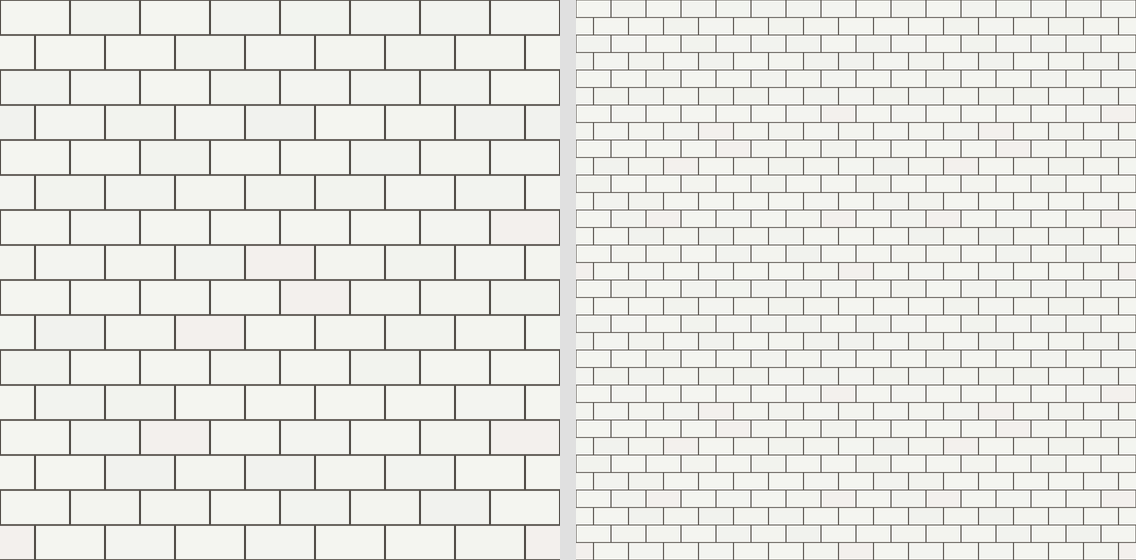
Left, the tile; right, the same tile 2 across and 2 down.
Give the GLSL for this pattern, as a three.js fragment shader.

```glsl
// White running-bond tiles with thin dark grout, 8 across and 16 down.
varying vec2 vUv;

float hash(vec2 p) {
  return fract(sin(dot(p, vec2(127.1, 311.7))) * 43758.5453);
}

// Coverage of a line, from the distance to its centre
float lineCoverage(float dist, float width, float pixel) {
  return clamp((0.5 * width - dist) / pixel + 0.5, 0.0, 1.0);
}

void main() {
  // Brick grid: every other course is shifted by half a tile
  vec2 grid = vUv * vec2(8.0, 16.0);
  float course = mod(floor(grid.y), 16.0);
  grid.x += 0.5 * (1.0 - mod(course, 2.0));
  vec2 tileId = vec2(mod(floor(grid.x), 8.0), course);

  // Faint shade per tile, with a few warmer ones
  float shade = hash(tileId);
  float warm = step(0.95, hash(tileId + 37.0));
  vec3 glaze = mix(vec3(0.957, 0.961, 0.942), vec3(0.945, 0.949, 0.932), shade * shade);
  glaze = mix(glaze, vec3(0.953, 0.943, 0.930), warm);

  // Grout: distance to the nearest joint in canvas units
  vec2 cell = fract(grid);
  vec2 joint = min(cell, 1.0 - cell) / vec2(8.0, 16.0);
  vec2 pixel = max(fwidth(vUv), vec2(1e-5));
  float upright = lineCoverage(joint.x, 0.0037, pixel.x);
  float level = lineCoverage(joint.y, 0.003, pixel.y);

  vec3 color = mix(glaze, vec3(0.325, 0.305, 0.285), max(upright, level));
  gl_FragColor = vec4(color, 1.0);
}
```
